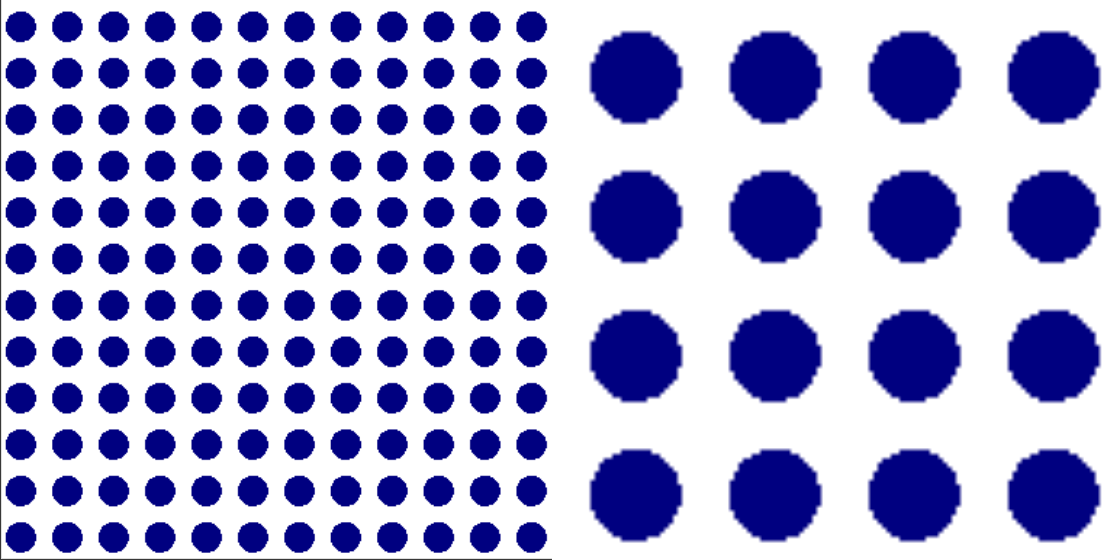
Left, the full canvas; right, a detail of the centre.
A Shadertoy shader for this pattern:

```glsl
#define PITCH 0.0829
#define FIRST_DOT vec2(0.0371, 0.0404)
#define DOT_RADIUS 0.0272
#define STEP_ROWS 386.0
#define RULE_WIDTH 0.0021
#define PAPER vec3(1.0)
#define NAVY vec3(0.0, 0.0, 0.502)
#define RULE_COLOR vec3(0.22)

// Hard-edged disc lattice, 1 inside a dot
float dotLattice(vec2 p) {
    vec2 cell = (p - FIRST_DOT) / PITCH;
    vec2 offset = (fract(cell + 0.5) - 0.5) * PITCH;
    return step(length(offset), DOT_RADIUS);
}

// Lattice sampled on a coarse grid and blended, giving soft stair-stepped rims
float steppedDots(vec2 p) {
    vec2 grid = p * STEP_ROWS - 0.5;
    vec2 base = floor(grid);
    vec2 blend = fract(grid);
    float coverage = 0.0;
    for (int i = 0; i < 4; i++) {
        vec2 corner = vec2(i & 1, i >> 1);
        vec2 weight = mix(1.0 - blend, blend, corner);
        coverage += weight.x * weight.y * dotLattice((base + corner + 0.5) / STEP_ROWS);
    }
    return coverage;
}

void mainImage(out vec4 fragColor, in vec2 fragCoord) {
    vec2 p = fragCoord / iResolution.y;
    float pixel = 1.0 / iResolution.y;

    vec3 color = mix(PAPER, NAVY, steppedDots(p));

    // Thin rules along the left and bottom edges
    float edge = min(p.x, p.y) - RULE_WIDTH;
    float rule = clamp(0.5 - edge / pixel, 0.0, 1.0);
    color = mix(color, RULE_COLOR, rule);

    fragColor = vec4(color, 1.0);
}
```
